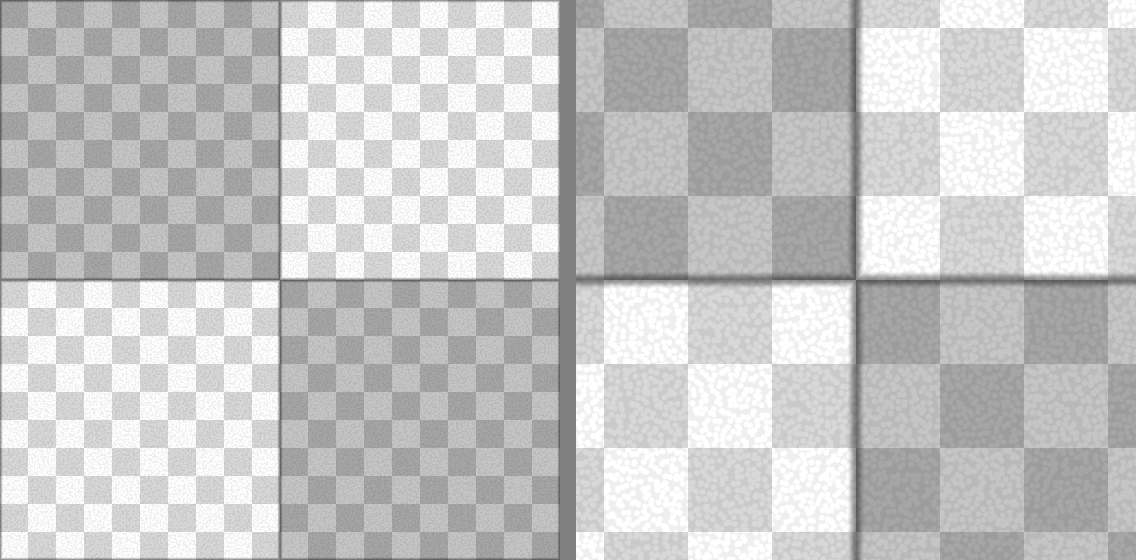
Left: the whole. Right: its middle third, enlarged.
Give the GLSL for this pattern, as a Shadertoy shader.

```glsl
// Grey checkerboard of square tiles with soft dark joints and fine mottled grain.

const float TILES = 2.0;             // large tiles across the canvas
const float CHECKS = 20.0;           // small squares across the canvas
const float GRAIN_CELLS = 256.0;     // grain cells across the canvas
const float GRAIN_STRENGTH = 0.032;
const float JOINT_REACH = 0.0055;    // shading width on each side of a joint
const float JOINT_DEPTH = 0.42;

const float LIGHT_HIGH = 0.97;
const float LIGHT_LOW = 0.82;
const float DARK_HIGH = 0.75;
const float DARK_LOW = 0.63;

vec2 hash22(vec2 p) {
    vec3 q = fract(p.xyx * vec3(0.1031, 0.1030, 0.0973));
    q += dot(q, q.yzx + 33.33);
    return fract((q.xx + q.yz) * q.zy);
}

// Distance to the nearest jittered point
float cellularNoise(vec2 p) {
    vec2 cell = floor(p);
    vec2 local = p - cell;
    float nearest = 8.0;
    for (int y = -1; y <= 1; y++) {
        for (int x = -1; x <= 1; x++) {
            vec2 offset = vec2(x, y);
            vec2 delta = offset + hash22(cell + offset) - local;
            nearest = min(nearest, dot(delta, delta));
        }
    }
    return sqrt(nearest);
}

// Smoothed checker: 1 on even squares, 0 on odd squares
float checker(vec2 uv, float count, float pixel) {
    vec2 centered = fract(uv * count * 0.5 + 0.25) * 2.0 - 1.0;
    vec2 edge = 0.5 - abs(centered);
    vec2 wave = clamp(edge * 2.0 / (count * pixel), -1.0, 1.0);
    return 0.5 + 0.5 * wave.x * wave.y;
}

// Distance to the nearest tile border, in canvas units
float borderDistance(vec2 uv, float count) {
    vec2 d = 0.5 - abs(fract(uv * count) - 0.5);
    return min(d.x, d.y) / count;
}

float jointShade(float d, float reach, float depth) {
    return 1.0 - depth * (1.0 - smoothstep(0.0, reach, d));
}

// Two-level mottling centred on one
float grain(vec2 uv, float cells, float strength) {
    float mottling = smoothstep(0.32, 0.58, cellularNoise(uv * cells));
    return 1.0 + strength * (1.0 - 2.0 * mottling);
}

void mainImage(out vec4 fragColor, in vec2 fragCoord) {
    vec2 uv = fragCoord / iResolution.xy;
    float pixel = 1.0 / min(iResolution.x, iResolution.y);

    // Light and dark tiles, each filled with its own checks
    float tile = checker(uv, TILES, pixel);
    float check = checker(uv, CHECKS, pixel);
    float lightTile = mix(LIGHT_LOW, LIGHT_HIGH, check);
    float darkTile = mix(DARK_LOW, DARK_HIGH, check);
    float grey = mix(darkTile, lightTile, tile);

    // Surface grain and shaded joints
    grey *= grain(uv, GRAIN_CELLS, GRAIN_STRENGTH);
    grey *= jointShade(borderDistance(uv, TILES), JOINT_REACH, JOINT_DEPTH);

    fragColor = vec4(vec3(clamp(grey, 0.0, 1.0)), 1.0);
}
```
